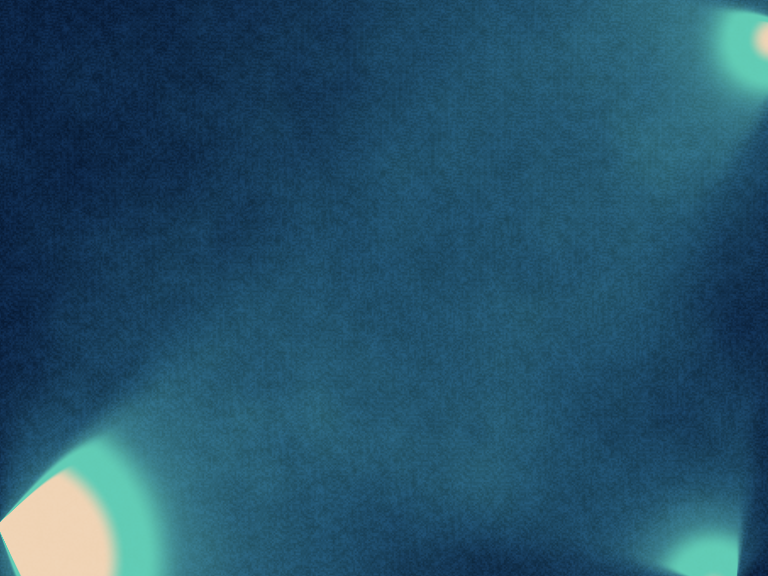
Reproduce this background procedurally as a WebGL 1 fragment shader.

```glsl
precision highp float;
// Three soft spotlights in the corners of a mottled navy and teal suede wall.

uniform vec2 u_resolution;

#define EDGE_SOFTNESS 0.13
#define BEAM_LEAK 0.38
#define AMBIENT 0.13
#define MOTTLE 0.12
#define GRAIN 0.125
#define GRAIN_SCALE 340.0

const vec3 NAVY  = vec3(0.045, 0.14, 0.265);
const vec3 BLUE  = vec3(0.12, 0.305, 0.415);
const vec3 TEAL  = vec3(0.22, 0.48, 0.54);
const vec3 AQUA  = vec3(0.38, 0.80, 0.71);
const vec3 CREAM = vec3(0.94, 0.83, 0.71);

float hash(vec2 p) {
  return fract(sin(dot(p, vec2(127.1, 311.7))) * 43758.545);
}

float noise(vec2 p) {
  vec2 i = floor(p);
  vec2 f = fract(p);
  f = f * f * (3.0 - 2.0 * f);
  float low = mix(hash(i), hash(i + vec2(1.0, 0.0)), f.x);
  float high = mix(hash(i + vec2(0.0, 1.0)), hash(i + vec2(1.0, 1.0)), f.x);
  return mix(low, high, f.y);
}

float fbm(vec2 p) {
  float sum = 0.0;
  float amp = 0.5;
  for (int i = 0; i < 5; i++) {
    sum += amp * noise(p);
    p = mat2(1.6, 1.2, -1.2, 1.6) * p + 7.3;
    amp *= 0.55;
  }
  return sum;
}

// Cone opening from the apex, blurring with distance, with a faint spill outside.
float cone(vec2 p, vec2 apex, float axis, float halfAngle) {
  vec2 d = p - apex;
  float c = cos(axis);
  float s = sin(axis);
  vec2 q = vec2(c * d.x + s * d.y, c * d.y - s * d.x);
  float inside = halfAngle - abs(atan(q.y, q.x));
  float beam = smoothstep(-EDGE_SOFTNESS, EDGE_SOFTNESS, inside);
  float spill = smoothstep(-1.1, 0.1, inside);
  return mix(BEAM_LEAK * spill, 1.0, beam);
}

// Bright core, flatter for a higher power, with a long exponential halo.
float lamp(float d, float radius, float power, float core, float halo, float reach) {
  return core * exp(-pow(d / radius, power)) + halo * exp(-d / reach);
}

// Maps light level to colour.
vec3 ramp(float level) {
  vec3 col = mix(NAVY, BLUE, smoothstep(0.0, 0.27, level));
  col = mix(col, TEAL, smoothstep(0.22, 0.52, level));
  col = mix(col, AQUA, smoothstep(0.46, 0.72, level));
  return mix(col, CREAM, smoothstep(0.86, 1.0, level));
}

// Diffuse light, dim at the upper left, the right side and the floor.
float ambient(vec2 p, float aspect) {
  float fromCorner = smoothstep(0.0, 0.95, p.x + 0.5 * (1.0 - p.y));
  float side = dot(p - vec2(aspect, 0.82), vec2(-0.854, 0.52));
  float floorLine = p.y + 0.02 - 0.23 * (aspect - 0.057 - p.x);
  float floorLight = smoothstep(-0.08, 0.12, floorLine);
  floorLight = mix(1.0, floorLight, smoothstep(0.35, 0.8, p.x));
  return AMBIENT * fromCorner * smoothstep(-0.18, 0.12, side) * floorLight;
}

void main() {
  vec2 p = gl_FragCoord.xy / u_resolution.y;
  float aspect = u_resolution.x / u_resolution.y;
  vec2 right = vec2(aspect, 0.0);

  // Lights: lower left, upper right, lower right
  float level = ambient(p, aspect);
  level += cone(p, vec2(-0.005, 0.088), -0.18, 0.97)
         * lamp(distance(p, vec2(0.0, 0.03)), 0.265, 4.0, 0.62, 0.56, 0.48);
  level += cone(p, right + vec2(0.077, 0.944), 3.50, 0.68)
         * lamp(distance(p, right + vec2(0.012, 0.93)), 0.09, 2.0, 0.46, 0.42, 0.34);
  level += cone(p, right + vec2(-0.057, -0.02), 2.18, 0.75)
         * lamp(distance(p, right + vec2(-0.093, -0.02)), 0.12, 2.0, 0.48, 0.42, 0.23);

  // Suede: broad blotches and fine grain, fading out in bright light
  float wall = 1.0 - smoothstep(0.3, 0.7, level);
  float blotch = fbm(p * 7.0) - 0.55;
  float fleck = noise(p * GRAIN_SCALE) - 0.5 + 0.8 * (fbm(p * 60.0) - 0.55);
  level += MOTTLE * blotch * wall;
  vec3 col = ramp(level);
  col += vec3(0.25, 0.55, 0.9) * GRAIN * fleck * mix(0.12, 1.0, wall);

  gl_FragColor = vec4(clamp(col, 0.0, 1.0), 1.0);
}
```
